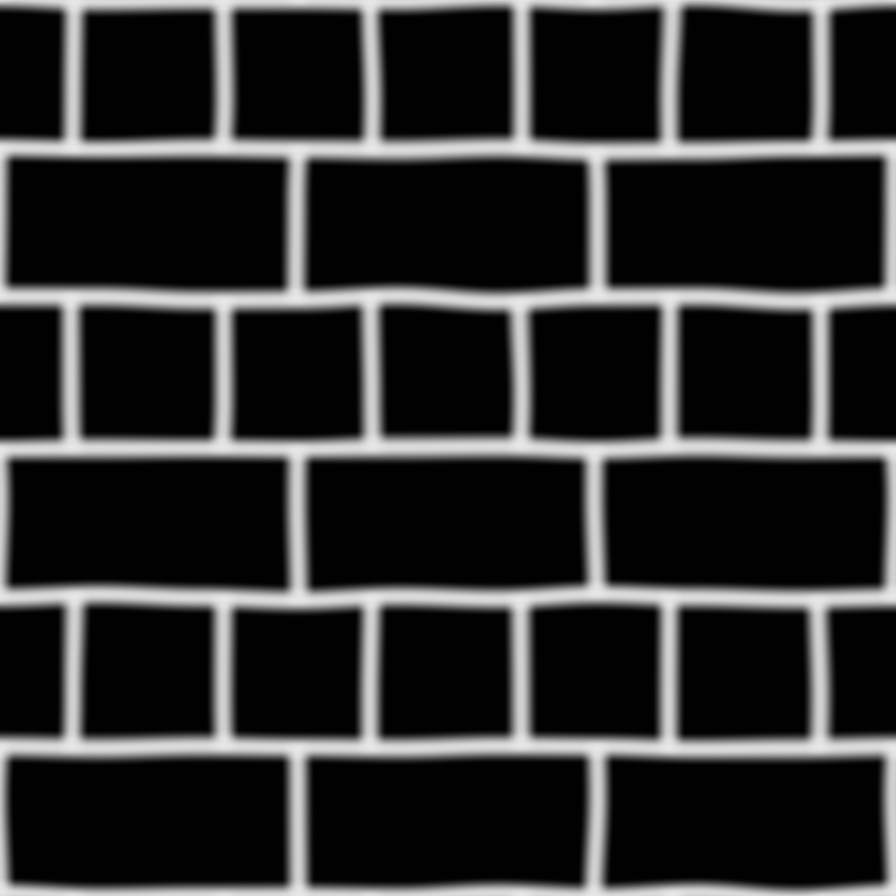
This pattern is drawn by a three.js fragment shader. Its source:

```glsl
varying vec2 vUv;

float hash(vec2 p) {
  p = fract(p * vec2(0.1031, 0.1137));
  p += dot(p, p.yx + 33.33);
  return fract((p.x + p.y) * p.x * 17.0);
}

// Smooth value noise from -1 to 1 that wraps after a whole period
float wrappedNoise(vec2 p, float period, float seed) {
  vec2 cell = floor(p);
  vec2 f = fract(p);
  f = f * f * (3.0 - 2.0 * f);
  vec2 a = mod(cell, period) + seed;
  vec2 b = mod(cell + 1.0, period) + seed;
  float low = mix(hash(a), hash(vec2(b.x, a.y)), f.x);
  float high = mix(hash(vec2(a.x, b.y)), hash(b), f.x);
  return 2.0 * mix(low, high, f.y) - 1.0;
}

// Distance to the nearest of the lines at whole multiples of the spacing
float lineDistance(float x, float spacing) {
  return abs(fract(x / spacing + 0.5) - 0.5) * spacing;
}

// Soft mortar profile across a joint
float joint(float d) {
  return 1.0 - smoothstep(0.004, 0.116, d);
}

void main() {
  // Six courses, with slightly uneven edges
  vec2 wobble = vec2(wrappedNoise(vUv * 9.0, 9.0, 17.0),
                     wrappedNoise(vUv * 9.0, 9.0, 61.0));
  vec2 p = vUv * 6.0 + vec2(0.012, 0.0) + 0.022 * wobble;

  // Courses alternate three long bricks and six square ones
  float squareCourse = smoothstep(-0.2, 0.2, -sin(3.14159 * p.y));
  float longJoint = joint(lineDistance(p.x, 2.0));
  float squareJoint = joint(lineDistance(p.x - 0.5, 1.0));
  float upright = 0.85 * mix(longJoint, squareJoint, squareCourse);
  float level = 0.89 * joint(lineDistance(p.y, 1.0));

  // Overlapping joints brighten and round the brick corners
  float mortar = 1.0 - (1.0 - upright) * (1.0 - level);
  gl_FragColor = vec4(vec3(mix(0.004, 0.96, mortar)), 1.0);
}
```
